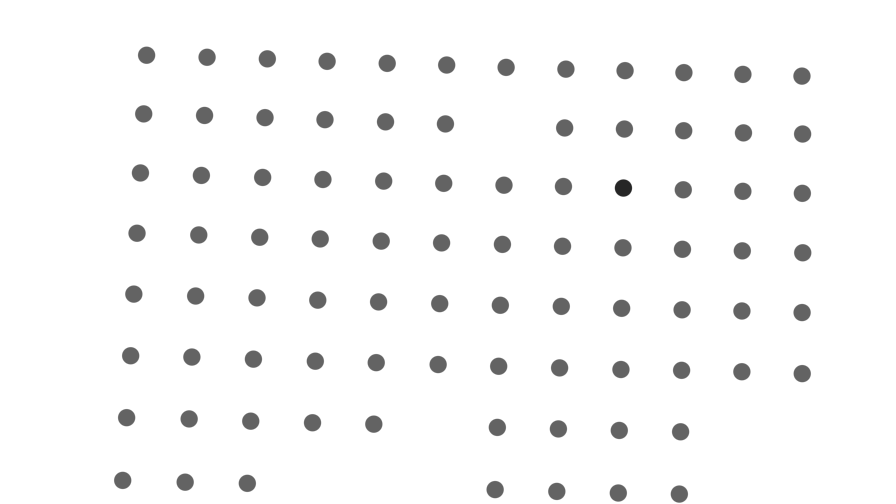
Reproduce this pattern procedurally as a WebGL 2 fragment shader.

```glsl
#version 300 es
precision highp float;

uniform vec2 u_resolution;
out vec4 outColor;

// Lengths are in canvas heights
const int COLUMNS = 12;
const int ROWS = 8;
const vec2 FIRST_DOT = vec2(0.2917, 0.8912);   // top left dot
const vec2 COLUMN_STEP = vec2(0.1197, -0.0044);
const vec2 ROW_STEP = vec2(-0.0060, -0.1162);
const vec2 SHEAR = vec2(0.0006, 0.00012);      // column step change per row
const vec2 COLUMN_BEND = vec2(-0.00014, 0.00005);
const vec2 ROW_BEND = vec2(-0.00012, -0.00062);
const float RADIUS = 0.0171;
const float JITTER = 0.0008;

const ivec2 DARK_CELL = ivec2(8, 2);
const ivec2 EMPTY_CELL = ivec2(6, 1);
const int RAGGED_ROW = 6;                      // first row with wide gaps

const vec3 PAPER = vec3(1.0);
const vec3 DOT_GRAY = vec3(0.39);
const vec3 DOT_DARK = vec3(0.15);

vec2 hash2(vec2 p) {
    vec2 q = vec2(dot(p, vec2(127.1, 311.7)), dot(p, vec2(269.5, 183.3)));
    return fract(sin(q) * 43758.5453);
}

// Gaps: one lone cell, plus a notch and a cut corner in the lower rows
bool isEmpty(ivec2 cell) {
    bool ragged = cell.y >= RAGGED_ROW;
    bool notch = cell.x < 6 && cell.x > 16 - 2 * cell.y;
    bool corner = cell.x > 9;
    return cell == EMPTY_CELL || (ragged && (notch || corner));
}

// Skewed, slightly curved lattice
vec2 dotCenter(vec2 cell) {
    vec2 center = FIRST_DOT + cell.x * (COLUMN_STEP + SHEAR * cell.y) + cell.y * ROW_STEP;
    center += COLUMN_BEND * cell.x * cell.x + ROW_BEND * cell.y * cell.y;
    return center + JITTER * (2.0 * hash2(cell) - 1.0);
}

void main() {
    vec2 p = gl_FragCoord.xy / u_resolution.y;
    float softness = 0.75 / u_resolution.y;
    vec3 color = PAPER;

    for (int row = 0; row < ROWS; row++) {
        for (int column = 0; column < COLUMNS; column++) {
            ivec2 cell = ivec2(column, row);
            if (isEmpty(cell)) continue;
            float edge = length(p - dotCenter(vec2(cell))) - RADIUS;
            float coverage = 1.0 - smoothstep(-softness, softness, edge);
            color = mix(color, cell == DARK_CELL ? DOT_DARK : DOT_GRAY, coverage);
        }
    }

    outColor = vec4(color, 1.0);
}
```
